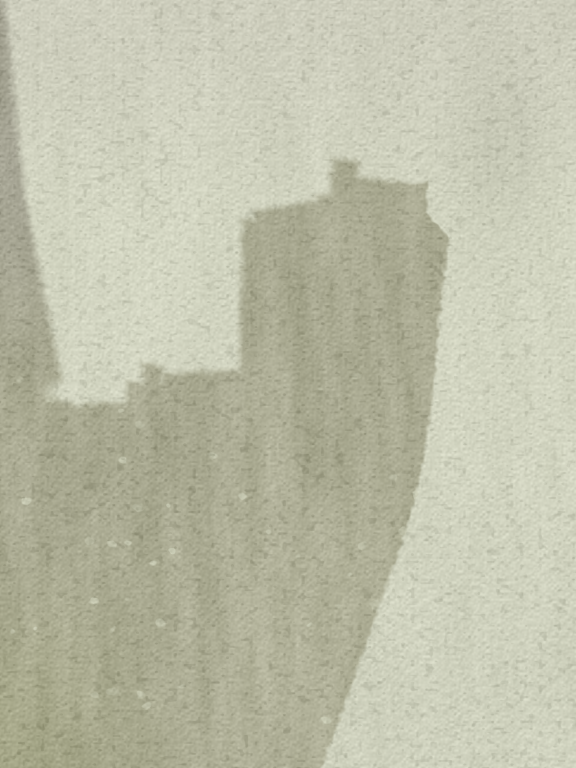
A Shadertoy shader for this texture:

```glsl
const vec3 LIT = vec3(0.820, 0.830, 0.752);
const vec3 LIT_TOP = vec3(0.800, 0.802, 0.735);
const vec3 SHADE = vec3(0.660, 0.660, 0.565);
const vec3 SHADE_GREY = vec3(0.645, 0.640, 0.575);
const vec3 SHADE_MOSS = vec3(0.650, 0.655, 0.535);
const vec3 SPECK = vec3(0.79, 0.80, 0.71);
const float PENUMBRA_NEAR = 0.0035;
const float PENUMBRA_FAR = 0.0075;
const float EDGE_WOBBLE = 0.005;
const float GRAIN_SCALE = 270.0;
const float GRAIN_DEPTH = 0.075;
const float PIT_DEPTH = 0.06;
const float STREAK_DEPTH = 0.085;
const float SPECK_CELLS = 24.0;
const float SPECK_CHANCE = 0.32;

float hash(vec2 p) {
    return fract(sin(dot(p, vec2(127.1, 311.7))) * 43758.55);
}

float noise(vec2 p) {
    vec2 i = floor(p), f = fract(p);
    f = f * f * (3.0 - 2.0 * f);
    return mix(mix(hash(i), hash(i + vec2(1, 0)), f.x),
               mix(hash(i + vec2(0, 1)), hash(i + vec2(1, 1)), f.x), f.y);
}

float fbm(vec2 p) {
    float sum = 0.0, amp = 0.5;
    for (int i = 0; i < 4; i++) {
        sum += amp * noise(p);
        p = p * 2.03 + 17.3;
        amp *= 0.5;
    }
    return sum / 0.9375;
}

// Endless column with a sloping roof that starts at height top
float column(vec2 p, float left, float right, float top, float slope) {
    return max(max(left - p.x, p.x - right), p.y - top - slope * (p.x - left));
}

float smoothMin(float a, float b, float k) {
    float h = max(k - abs(a - b), 0.0) / k;
    return min(a, b) - 0.25 * h * h * k;
}

// Signed distance to the cast shadow, negative inside
float shadowShape(vec2 p) {
    float d = column(p, -1.0, 1.0, 0.475, 0.0);
    // Low steps
    d = min(d, column(p, 0.164, 1.0, 0.503, 0.0));
    d = min(d, column(p, 0.185, 0.213, 0.528, -0.25));
    d = min(d, column(p, 0.210, 1.0, 0.514, 0.05));
    // Tower
    float wall = 0.311 + 0.03 * (p.y - 0.52);
    d = min(d, column(p, wall, 0.556, 0.713, 0.08));
    d = min(d, column(p, 0.330, 0.556, 0.725, 0.17));
    d = min(d, column(p, 0.410, 0.556, 0.746, 0.10));
    d = min(d, column(p, 0.431, 0.556, 0.775, -0.13));
    d = min(d, column(p, 0.434, 0.466, 0.793, -0.10));
    d = min(d, column(p, 0.550, 1.0, 0.730, -1.20));
    // Curved right flank
    float flank = smoothMin(0.419 + 0.356 * p.y, 0.514 + 0.1 * p.y, 0.025);
    d = max(d, p.x - flank);
    // Narrow strip on the left, with a bright notch at its foot
    float strip = p.x - max(0.106 - 0.1 * p.y, 0.181 - 0.2 * p.y);
    d = min(d, strip);
    float notch = (length((p - vec2(0.108, 0.491)) / vec2(0.043, 0.018)) - 1.0) * 0.018;
    return max(d, -notch);
}

// Scattered pale chips, denser towards the ground
float chips(vec2 p) {
    vec2 cell = floor(p * SPECK_CELLS);
    float mask = 0.0;
    for (int j = -1; j <= 1; j++)
    for (int i = -1; i <= 1; i++) {
        vec2 id = cell + vec2(i, j);
        vec2 centre = (id + vec2(hash(id + 33.0), hash(id + 71.0))) / SPECK_CELLS;
        float radius = mix(0.0025, 0.0065, pow(hash(id + 15.0), 2.0));
        float dist = length((p - centre) * vec2(0.85, 1.1)) + 0.004 * (noise(p * 200.0) - 0.5);
        float present = step(hash(id + 54.0), SPECK_CHANCE) * mix(0.35, 1.0, hash(id + 92.0));
        mask = max(mask, present * (1.0 - smoothstep(radius - 0.0015, radius + 0.0015, dist)));
    }
    return mask * (1.0 - smoothstep(0.42, 0.56, p.y));
}

void mainImage(out vec4 fragColor, in vec2 fragCoord) {
    vec2 p = fragCoord / iResolution.xy * vec2(0.75, 1.0);

    // Shadow mask, softer higher up and towards the left
    vec2 wobble = vec2(noise(p * 160.0), noise(p * 160.0 + 40.0)) - 0.5;
    float d = shadowShape(p + EDGE_WOBBLE * wobble);
    float blur = mix(PENUMBRA_NEAR, PENUMBRA_FAR, smoothstep(0.3, 0.55, p.y) * smoothstep(0.56, 0.45, p.x));
    float shade = 1.0 - smoothstep(-blur, blur, d);

    // Base tones
    vec3 lit = mix(LIT, LIT_TOP, smoothstep(0.68, 1.0, p.y));
    lit -= 0.015 * smoothstep(0.4, 0.1, p.y);
    vec3 dark = mix(SHADE, SHADE_GREY, smoothstep(0.45, 0.8, p.y) * smoothstep(0.2, 0.03, p.x));
    dark = mix(dark, SHADE_MOSS, smoothstep(0.35, 0.0, p.y) * smoothstep(0.3, 0.0, p.x));
    dark += 0.018 * smoothstep(0.55, 0.2, p.y) * smoothstep(0.12, 0.38, p.x);
    vec3 col = mix(lit, dark, shade);

    // Broken rain streaks and faint stains
    vec2 drift = vec2(0.01 * noise(p * 12.0), 0.0);
    float streak = fbm((p + drift) * vec2(48.0, 10.0)) - 0.5;
    float stain = fbm(p * vec2(14.0, 7.0) + 5.0) - 0.5;
    col += vec3(1.0, 0.97, 1.08) * STREAK_DEPTH * mix(0.5, 1.15, shade) * streak;
    col += 0.04 * mix(0.5, 1.0, shade) * stain;
    vec2 damp = (p - vec2(0.645, 0.80)) / vec2(0.075, 0.12);
    col -= 0.035 * exp(-dot(damp, damp)) * (1.0 - shade) * (1.0 + 3.0 * streak);

    // Pale chips, then fine plaster grain with dark pits
    col = mix(col, max(col, SPECK), chips(p) * mix(0.6, 0.9, shade));
    vec2 g = p * GRAIN_SCALE;
    float relief = noise(g) - noise(g + vec2(-0.35, 0.75));
    float speckle = noise(g * 1.3 + 9.0) - 0.5;
    float pits = smoothstep(0.66, 0.95, noise(g * vec2(0.6, 0.8) + 31.0));
    col += GRAIN_DEPTH * (0.7 * relief + 0.6 * speckle) - PIT_DEPTH * (pits - 0.09);

    fragColor = vec4(clamp(col, 0.0, 1.0), 1.0);
}
```
